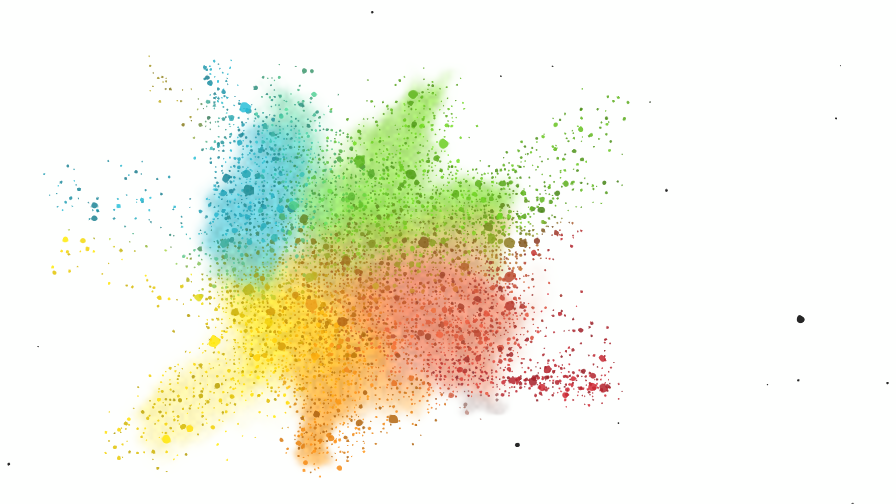
A Shadertoy shader for this background:

```glsl
// Burst of rainbow powder with dusty plumes and flying grains on white.

const vec3 PAPER = vec3(0.995, 1.0, 0.995);
const vec3 CYAN = vec3(0.22, 0.75, 0.83);
const vec3 TEAL = vec3(0.42, 0.86, 0.66);
const vec3 GREEN = vec3(0.52, 0.87, 0.20);
const vec3 OLIVE = vec3(0.76, 0.70, 0.22);
const vec3 YELLOW = vec3(1.0, 0.89, 0.05);
const vec3 ORANGE = vec3(0.98, 0.62, 0.13);
const vec3 CORAL = vec3(0.91, 0.46, 0.32);
const vec3 CRIMSON = vec3(0.82, 0.22, 0.27);
const vec3 SMOKE = vec3(0.72, 0.66, 0.66);
const vec2 BURST = vec2(0.69, 0.47);

vec3 hash3(vec3 v) {
    v = fract(v * vec3(0.1031, 0.1030, 0.0973));
    v += dot(v, v.yxz + 33.33);
    return fract((v.xxy + v.yxx) * v.zyx);
}

float noise(vec2 p) {
    vec2 i = floor(p), f = fract(p);
    f = f * f * (3.0 - 2.0 * f);
    float low = mix(hash3(vec3(i, 7.0)).x, hash3(vec3(i + vec2(1, 0), 7.0)).x, f.x);
    float high = mix(hash3(vec3(i + vec2(0, 1), 7.0)).x, hash3(vec3(i + 1.0, 7.0)).x, f.x);
    return mix(low, high, f.y);
}

float fbm(vec2 p) {
    float sum = 0.0, amp = 0.53;
    for (int i = 0; i < 4; i++) {
        sum += amp * noise(p);
        p = mat2(1.6, 1.2, -1.2, 1.6) * p + 11.7;
        amp *= 0.5;
    }
    return sum;
}

// Soft tapered capsule: colour times density in rgb, density in alpha
vec4 plume(vec2 p, vec2 a, vec2 b, float ra, float rb, vec3 colour, float strength) {
    vec2 ab = b - a;
    float h = clamp(dot(p - a, ab) / dot(ab, ab), 0.0, 1.0);
    float t = length(p - a - ab * h) / mix(ra, rb, h);
    return strength * exp(-2.0 * t * t * t) * vec4(colour, 1.0);
}

// Dense body of the cloud
vec4 powder(vec2 p, float s) {
    vec4 c = plume(p, vec2(0.50, 0.51), vec2(0.55, 0.71), 0.09 * s, 0.07 * s, CYAN, 1.7);
    c += plume(p, vec2(0.56, 0.81), vec2(0.63, 0.62), 0.04 * s, 0.10 * s, TEAL, 1.2);
    c += plume(p, vec2(0.70, 0.60), vec2(0.86, 0.78), 0.12 * s, 0.05 * s, GREEN, 1.6);
    c += plume(p, vec2(0.75, 0.56), vec2(0.98, 0.58), 0.09 * s, 0.055 * s, GREEN, 1.6);
    c += plume(p, vec2(0.66, 0.49), vec2(0.98, 0.52), 0.08 * s, 0.06 * s, OLIVE, 1.5);
    c += plume(p, vec2(0.53, 0.40), vec2(0.58, 0.34), 0.11 * s, 0.12 * s, YELLOW, 2.2);
    c += plume(p, vec2(0.32, 0.16), vec2(0.50, 0.29), 0.06 * s, 0.11 * s, YELLOW, 0.45);
    c += plume(p, vec2(0.66, 0.36), vec2(0.635, 0.14), 0.12 * s, 0.045 * s, ORANGE, 2.0);
    c += plume(p, vec2(0.68, 0.28), vec2(0.80, 0.24), 0.08 * s, 0.05 * s, ORANGE, 0.6);
    c += plume(p, vec2(0.75, 0.42), vec2(0.94, 0.39), 0.10 * s, 0.10 * s, CORAL, 2.0);
    c += plume(p, vec2(0.80, 0.34), vec2(0.92, 0.28), 0.10 * s, 0.06 * s, CORAL, 1.2);
    c += plume(p, vec2(0.90, 0.215), vec2(0.97, 0.215), 0.025, 0.02, SMOKE, 0.6);
    return c;
}

// Sparse trails thrown out of the cloud
vec4 trails(vec2 p) {
    vec4 c = plume(p, vec2(0.15, 0.62), vec2(0.45, 0.55), 0.07, 0.10, CYAN, 0.12);
    c += plume(p, vec2(0.43, 0.85), vec2(0.50, 0.60), 0.04, 0.10, CYAN, 0.40);
    c += plume(p, vec2(0.32, 0.84), vec2(0.42, 0.75), 0.04, 0.05, OLIVE, 0.15);
    c += plume(p, vec2(0.85, 0.64), vec2(0.93, 0.62), 0.07, 0.07, GREEN, 0.50);
    c += plume(p, vec2(0.99, 0.58), vec2(1.17, 0.76), 0.09, 0.07, GREEN * 0.9, 0.22);
    c += plume(p, vec2(1.03, 0.57), vec2(1.20, 0.63), 0.08, 0.04, GREEN * 0.85, 0.15);
    c += plume(p, vec2(0.98, 0.45), vec2(1.12, 0.53), 0.08, 0.04, CRIMSON, 0.25);
    c += plume(p, vec2(0.98, 0.36), vec2(1.16, 0.31), 0.11, 0.08, CRIMSON, 0.20);
    c += plume(p, vec2(0.88, 0.27), vec2(1.21, 0.23), 0.045, 0.035, CRIMSON, 0.80);
    c += plume(p, vec2(0.14, 0.49), vec2(0.48, 0.42), 0.06, 0.12, YELLOW, 0.09);
    c += plume(p, vec2(0.26, 0.12), vec2(0.46, 0.28), 0.06, 0.10, YELLOW * 0.95, 0.22);
    c += plume(p, vec2(0.61, 0.12), vec2(0.82, 0.21), 0.05, 0.06, ORANGE * 0.95, 0.40);
    return c;
}

vec3 unmix(vec4 c) { return c.rgb / max(c.a, 1e-5); }

// One layer of scattered grains, coloured by the powder they came from
vec3 addGrains(vec3 base, vec2 p, float cell, float seed, float rate, float pixel) {
    vec2 shift = seed * vec2(17.3, 9.7);
    vec2 g = p / cell + shift;
    vec2 id = floor(g);
    vec3 place = hash3(vec3(id, seed)), kind = hash3(vec3(id, seed + 50.0));
    float radius = mix(0.15, 0.36, place.z * place.z);
    vec2 centre = id + mix(vec2(radius), vec2(1.0 - radius), place.xy);
    vec2 home = (centre - shift) * cell;
    vec4 source = 0.4 * powder(home + 0.09 * (kind.yz - 0.5), 1.25) + trails(home);
    float present = step(kind.x, 1.0 - exp(-source.a * rate));
    float d = length(g - centre) * (0.75 + 0.5 * noise(g * 4.0));
    float soft = 0.7 * pixel / cell;
    float mask = present * (1.0 - smoothstep(radius - soft, radius + soft, d));
    vec3 colour = pow(unmix(source), vec3(1.25)) * mix(0.7, 1.08, kind.z);
    return mix(base, colour, 0.85 * mask);
}

void mainImage(out vec4 fragColor, in vec2 fragCoord) {
    float pixel = 1.0 / iResolution.y;
    vec2 p = fragCoord * pixel;

    // Dust, ragged at the rim and streaked away from the burst
    vec2 warp = vec2(fbm(p * 9.0), fbm(p * 9.0 + 40.0)) - 0.5;
    vec2 ray = normalize(p - BURST + 1e-4);
    float streak = noise(ray * 9.0 + 20.0);
    vec4 dust = powder(p + 0.11 * warp, 1.0);
    float texture1 = fbm(p * 24.0);
    float density = dust.a * (0.35 + 0.9 * texture1 + 0.5 * streak);
    float speckle = noise(p * 130.0) - 0.5;
    vec3 tint = mix(unmix(dust), PAPER, 0.3 * texture1) * (1.0 + 0.14 * speckle);
    vec3 colour = mix(PAPER, tint, 0.95 * (1.0 - exp(-density)));

    // Grains from fine to coarse, coarser towards the right
    float coarse = smoothstep(0.8, 1.1, p.x);
    for (int i = 0; i < 5; i++) {
        float level = float(i);
        float rate = 0.9 / (1.0 + level * mix(1.5, 0.5, coarse));
        colour = addGrains(colour, p, 0.008 * pow(1.42, level), level + 1.0, rate, pixel);
    }
    fragColor = vec4(clamp(colour, 0.0, 1.0), 1.0);
}
```
